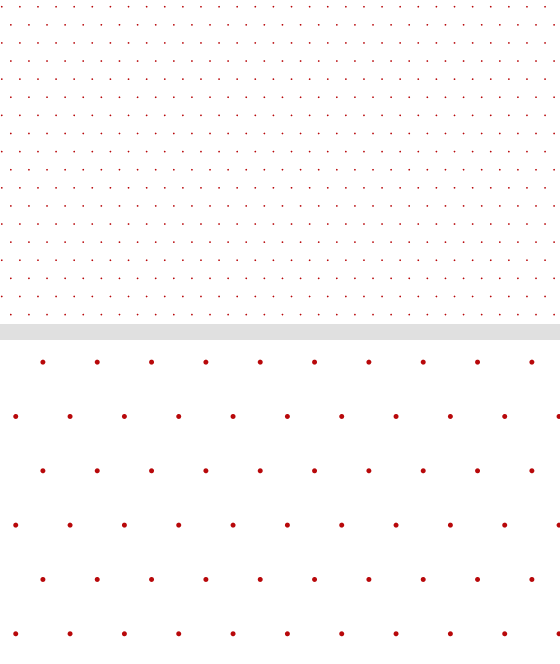
Top, the full canvas; bottom, a detail of the centre.
Write a Shadertoy shader that draws this pattern.

```glsl
// Tiny red dots in a staggered grid on a white ground.

// Lengths are in canvas widths.
const float PITCH = 0.03234;               // spacing across and between rows
const float DOT_RADIUS = 0.00146;
const vec2 FIRST_DOT = vec2(0.0193, 0.0168); // lowest left dot
const float ROW_SHIFT = 0.5;               // stagger of odd rows, in pitches
const vec3 GROUND = vec3(1.0);
const vec3 DOT_COLOR = vec3(0.72, 0.03, 0.04);

// Signed distance to the nearest dot of the staggered grid.
float staggeredDots(vec2 p) {
    vec2 cell = (p - FIRST_DOT) / PITCH;
    float row = floor(cell.y + 0.5);
    cell.x -= ROW_SHIFT * mod(row, 2.0);
    vec2 local = fract(cell + 0.5) - 0.5;
    return length(local) * PITCH - DOT_RADIUS;
}

void mainImage(out vec4 fragColor, in vec2 fragCoord) {
    float pixel = 1.0 / iResolution.x;
    float d = staggeredDots(fragCoord * pixel);

    // Edge blend one pixel wide
    float coverage = clamp(0.5 - d / pixel, 0.0, 1.0);
    fragColor = vec4(mix(GROUND, DOT_COLOR, coverage), 1.0);
}
```
